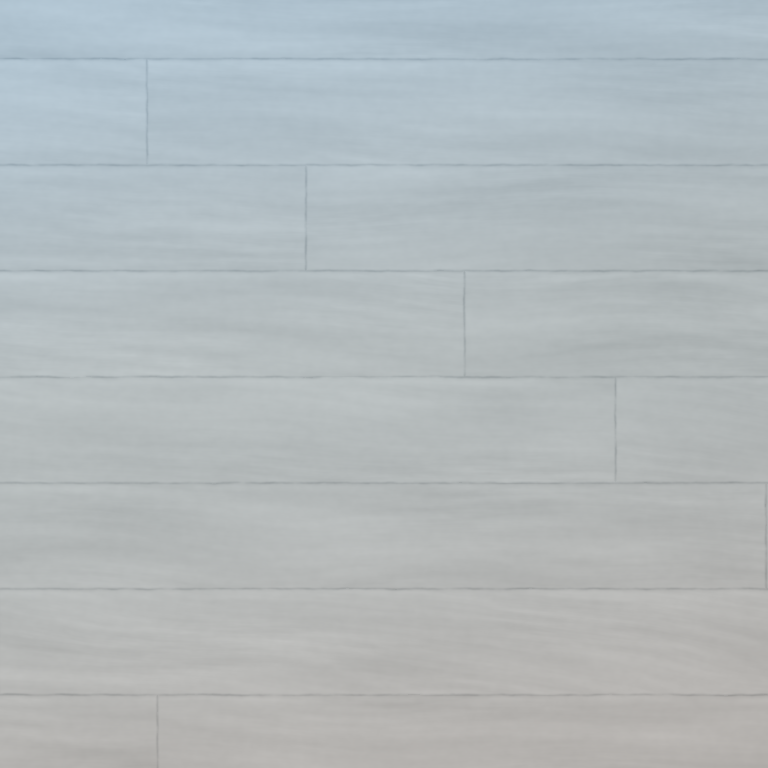
This texture is drawn by a Shadertoy shader. Its source:

```glsl
const float ROW_HEIGHT = 0.138;
const float FIRST_SEAM = 0.0768;    // distance from the top edge
const float PLANK_LENGTH = 1.2055;
const float FIRST_JOINT = 0.1966;
const float JOINT_STEP = 0.2015;    // shift of the joint from row to row
const float JOINT_DRIFT = 0.0052;   // unevenness of that shift
const float SEAM_RADIUS = 0.0017;

float hash(vec2 p) {
    vec3 q = fract(p.xyx * vec3(0.1031, 0.1030, 0.0973));
    q += dot(q, q.yzx + 33.33);
    return fract((q.x + q.y) * q.z);
}

vec2 gradientAt(vec2 cell) {
    float angle = 6.2832 * hash(cell);
    return vec2(cos(angle), sin(angle));
}

float gradientNoise(vec2 p) {
    vec2 i = floor(p), f = p - i;
    vec2 u = f * f * f * (f * (f * 6.0 - 15.0) + 10.0);
    vec2 e = vec2(0.0, 1.0);
    float low = mix(dot(gradientAt(i), f),
                    dot(gradientAt(i + e.yx), f - e.yx), u.x);
    float high = mix(dot(gradientAt(i + e.xy), f - e.xy),
                     dot(gradientAt(i + e.yy), f - e.yy), u.x);
    return mix(low, high, u.y);
}

float fbm(vec2 p) {
    float sum = 0.0, amplitude = 0.5;
    for (int i = 0; i < 4; i++) {
        sum += amplitude * gradientNoise(p);
        p = p * 2.03 + 17.3;
        amplitude *= 0.5;
    }
    return sum;
}

// Cool daylight at the top fading to a warm grey at the bottom
vec3 floorTint(vec2 uv) {
    vec3 warm = vec3(0.715, 0.702, 0.688);
    vec3 neutral = vec3(0.711, 0.737, 0.741);
    vec3 cool = vec3(0.686, 0.763, 0.816);
    float height = uv.y + 0.16 * (0.5 - uv.x);
    vec3 tint = mix(warm, neutral, smoothstep(-0.1, 0.56, height));
    tint = mix(tint, cool, smoothstep(0.48, 1.12, height));
    return tint - 0.012 * smoothstep(0.4, 1.0, uv.x);
}

// Long, slightly slanted fibres, different in every plank
float woodGrain(vec2 p, float seed) {
    vec2 q = p + vec2(seed * 37.0, seed * 19.0);
    q.y += (0.14 * seed - 0.01) * p.x + 0.025 * gradientNoise(q * vec2(3.0, 7.0));
    float broad = fbm(q * vec2(2.2, 26.0));
    float fibre = fbm(q * vec2(8.0, 75.0) + 41.0);
    float patchy = smoothstep(-0.25, 0.35, gradientNoise(q * vec2(3.0, 12.0) + 9.0));
    return 0.060 * broad + 0.052 * fibre * mix(0.4, 1.0, patchy);
}

// Soft dark gap, never thinner than a pixel
float seamLine(float dist, float pixel) {
    float r = dist / max(SEAM_RADIUS, pixel);
    return exp(-r * r);
}

// Uneven darkness along a seam
float seamWear(vec2 p) {
    return clamp(0.65 + 1.3 * fbm(p), 0.12, 1.0);
}

void mainImage(out vec4 fragColor, in vec2 fragCoord) {
    vec2 uv = fragCoord / iResolution.xy;
    float pixel = 1.0 / min(iResolution.x, iResolution.y);

    // Rows counted downward, with slightly wavy seams
    float down = 1.0 - uv.y + 0.0024 * fbm(vec2(uv.x * 34.0, uv.y * 5.0));
    float rowCoord = (down - FIRST_SEAM) / ROW_HEIGHT;
    float row = floor(rowCoord);
    float belowSeam = fract(rowCoord) * ROW_HEIGHT;
    float rowDist = min(belowSeam, ROW_HEIGHT - belowSeam);

    // Planks along the row
    float start = FIRST_JOINT + row * JOINT_STEP + JOINT_DRIFT * cos(1.5 * (row - 2.0));
    float bend = 0.0022 * fbm(vec2(row * 7.3, uv.y * 42.0));
    float plankCoord = (uv.x + bend - start) / PLANK_LENGTH;
    float plank = floor(plankCoord);
    float afterJoint = fract(plankCoord) * PLANK_LENGTH;
    float jointDist = min(afterJoint, PLANK_LENGTH - afterJoint);
    float seed = hash(vec2(plank + 11.0, row + 23.0));

    // Wood surface with a cloudy sheen and a little roughness
    vec3 color = floorTint(uv);
    color += woodGrain(uv, seed) + 0.014 * (seed - 0.5);
    color += 0.022 * gradientNoise(uv * vec2(3.0, 9.0) + 5.0);
    color += 0.018 * fbm(uv * vec2(60.0, 85.0));

    // Pale bevel under each seam, then the dark gaps
    float bevel = smoothstep(0.002, 0.006, belowSeam) * (1.0 - smoothstep(0.006, 0.018, belowSeam));
    color += 0.018 * bevel * seamWear(uv * vec2(14.0, 7.0));
    float rowSeam = seamLine(rowDist, pixel) * seamWear(uv * vec2(30.0, 5.0));
    float joint = seamLine(jointDist, pixel) * seamWear(uv * vec2(5.0, 45.0) + 3.0);
    color -= vec3(0.092, 0.088, 0.084) * max(rowSeam, joint);

    fragColor = vec4(clamp(color, 0.0, 1.0), 1.0);
}
```
